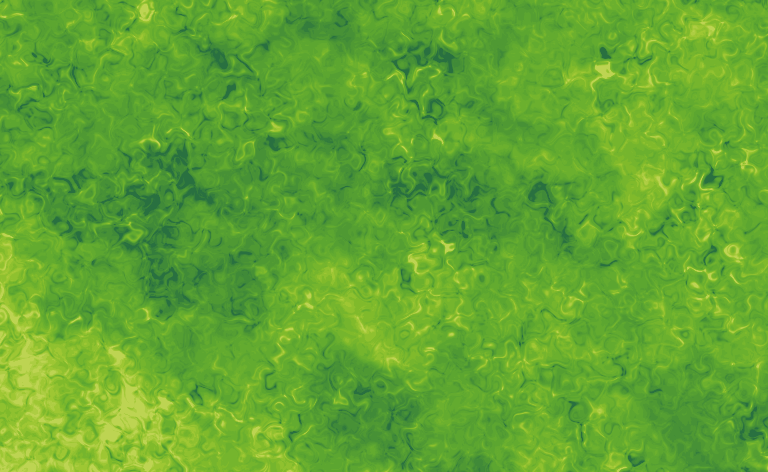
This texture is drawn by a WebGL 2 fragment shader. Its source:

```glsl
#version 300 es
precision highp float;
// Mottled green foliage wash cut into flat, ragged flakes of colour.
// Broad glows and shadow bands set the light, warped gradient noise adds
// clumps and grains, and the summed tone is posterized through a palette.

uniform vec2 u_resolution;
out vec4 fragColor;

const float TONE_MID = 3.1;       // palette index of the average tone
const float TONE_SPREAD = 1.47;   // palette steps per unit of tone
const float CUTS = 2.0;           // flat shades per palette step
const float CLUMP_AMOUNT = 0.30;
const float GRAIN_AMOUNT = 0.38;
const float GRAIN_SCALE = 25.0;   // grains per canvas height
const float GRAIN_WARP = 0.011;
const float EDGE_WARP = 0.028;
const vec2 SLOPE = vec2(0.806, -0.591);   // direction of the falling bands

const vec3 PALETTE[8] = vec3[8](
  vec3(0.16, 0.44, 0.25), vec3(0.25, 0.54, 0.22),
  vec3(0.31, 0.60, 0.20), vec3(0.36, 0.65, 0.19),
  vec3(0.42, 0.69, 0.18), vec3(0.50, 0.73, 0.17),
  vec3(0.62, 0.78, 0.20), vec3(0.74, 0.83, 0.32));

float hash(vec2 cell) {
  uvec2 k = uvec2(ivec2(cell)) * uvec2(1597u, 3812u) + uvec2(71u, 913u);
  uint h = (k.x ^ (k.y * 7919u)) * 747796u;
  h = (h ^ (h >> 15)) * 277803u;
  h = (h ^ (h >> 13)) * 65599u;
  return float((h ^ (h >> 16)) & 65535u) / 65536.0;
}

float slopeAt(vec2 cell, vec2 offset) {
  float a = 6.2832 * hash(cell);
  return dot(vec2(cos(a), sin(a)), offset);
}

// Gradient noise scaled to a deviation of about one
float noise(vec2 p) {
  vec2 i = floor(p), f = p - i;
  vec2 u = f * f * f * (f * (f * 6.0 - 15.0) + 10.0);
  vec2 e = vec2(1.0, 0.0);
  float low = mix(slopeAt(i, f), slopeAt(i + e, f - e), u.x);
  float high = mix(slopeAt(i + e.yx, f - e.yx), slopeAt(i + e.xx, f - e.xx), u.x);
  return 4.8 * mix(low, high, u.y);
}

vec2 noise2(vec2 p) {
  return vec2(noise(p), noise(p + vec2(37.3, 91.7)));
}

vec2 turn(vec2 p, float a) {
  return mat2(cos(a), sin(a), -sin(a), cos(a)) * p;
}

float glow(vec2 p, vec2 center, vec2 radii) {
  vec2 q = (p - center) / radii;
  return exp(-dot(q, q));
}

float band(vec2 p, vec2 a, vec2 b, float width) {
  vec2 ab = b - a;
  float t = clamp(dot(p - a, ab) / dot(ab, ab), 0.0, 1.0);
  float d = length(p - a - ab * t) / width;
  return exp(-d * d);
}

// Large areas of light and shade
float broadLight(vec2 p) {
  float above = dot(p, vec2(-SLOPE.y, SLOPE.x)) - 0.46;
  float light = 0.06 + 1.7 * (1.0 - smoothstep(-0.25, 0.03, above));
  light += 0.7 * glow(p, vec2(1.42, 0.72), vec2(0.28, 0.35));
  light += 1.2 * glow(p, vec2(0.86, 0.40), vec2(0.06, 0.13));
  light += 0.9 * glow(p, vec2(0.70, 0.32), vec2(0.15, 0.10));
  light += 1.2 * glow(p, vec2(1.28, 0.05), vec2(0.08, 0.10));
  light -= 0.7 * glow(p, vec2(0.75, 0.90), vec2(0.50, 0.25));
  light -= 1.0 * glow(p, vec2(0.50, 0.58), vec2(0.18, 0.13));
  light -= 1.5 * glow(p, vec2(1.47, 0.08), vec2(0.20, 0.13));
  float falling = max(band(p, vec2(0.10, 0.63), vec2(0.38, 0.46), 0.08),
                      band(p, vec2(0.38, 0.46), vec2(0.85, 0.10), 0.08));
  light -= 1.1 * falling;
  light -= 0.9 * band(p, vec2(0.68, 0.68), vec2(1.25, 0.48), 0.065);
  light -= 1.1 * band(p, vec2(0.16, 0.45), vec2(0.18, 0.02), 0.035);
  return light;
}

// Medium clumps, drawn out along the slope
float clumps(vec2 p) {
  vec2 q = vec2(dot(p, SLOPE), 1.5 * dot(p, vec2(-SLOPE.y, SLOPE.x)));
  return noise(q * 4.0 + 11.0) + noise(turn(q, 0.5) * 9.0 + 23.0);
}

// Fine flakes: calm near zero, with sharp isolated extremes
float grains(vec2 p) {
  vec2 q = p + GRAIN_WARP * noise2(p * GRAIN_SCALE * 1.3 + 5.0);
  float g = 0.70 * noise(turn(q, 0.6) * GRAIN_SCALE)
          + 0.64 * noise(turn(q, 1.3) * GRAIN_SCALE * 2.0 + 17.0)
          + 0.30 * noise(turn(q, 2.1) * GRAIN_SCALE * 3.8 + 43.0);
  return g * (0.5 + 0.5 * abs(g));
}

void main() {
  vec2 p = gl_FragCoord.xy / u_resolution.y;
  vec2 warped = p + EDGE_WARP * noise2(p * 6.0 + 3.0) + 0.010 * noise2(p * 28.0);
  float patchiness = clamp(1.0 + 0.25 * noise(p * 5.0 + 61.0), 0.5, 1.5);
  float tone = broadLight(warped) + CLUMP_AMOUNT * clumps(warped)
             + GRAIN_AMOUNT * patchiness * grains(p);

  // Posterize with smoothed borders between the shades
  float level = (tone * TONE_SPREAD + TONE_MID) * CUTS + 0.5;
  float edge = clamp(fwidth(level), 0.001, 1.0);
  float flatLevel = floor(level) + smoothstep(1.0 - edge, 1.0, fract(level));
  float index = clamp(flatLevel / CUTS, 0.0, 6.999);
  int k = int(index);
  fragColor = vec4(mix(PALETTE[k], PALETTE[k + 1], index - float(k)), 1.0);
}
```
